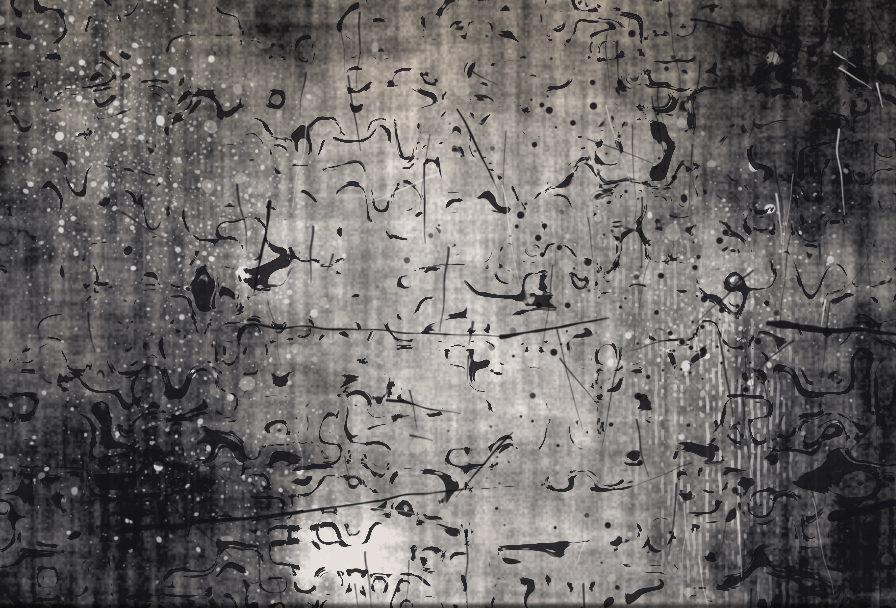
This texture is drawn by a Shadertoy shader. Its source:

```glsl
const vec3 INK = vec3(.075, .072, .09);
const vec3 CHALK = vec3(.90, .89, .89);
const vec3 CREAM = vec3(.79, .76, .72);
const float GRAIN = .13;
const float STREAKS = .34;
const float BLOTCHES = .38;
const int SCRATCHES = 110;
const int STROKES = 12;

// Ink strokes: start and end as fractions of the canvas
const vec4 ENDS[STROKES] = vec4[STROKES](
  vec4(.28, .465, .57, .448), vec4(.56, .448, .68, .475),
  vec4(.28, .145, .53, .2), vec4(.86, .465, 1.01, .45),
  vec4(.512, .82, .555, .685), vec4(.57, .285, .508, .185),
  vec4(.93, .15, 1.01, .175), vec4(.475, .73, .473, .6),
  vec4(.43, .342, .512, .318), vec4(.13, .125, .34, .16),
  vec4(.77, .97, .97, .89), vec4(.302, .67, .285, .52));
const float WIDTHS[STROKES] = float[STROKES](
  .0017, .003, .0022, .006, .002, .0016, .009, .0016, .002, .005, .0022, .003);

float hash(vec2 p) {
  vec3 q = fract(p.xyx * vec3(.1031, .103, .0973));
  q += dot(q, q.yzx + 33.33);
  return fract((q.x + q.y) * q.z);
}

float noise(vec2 p) {
  vec2 i = floor(p), f = fract(p);
  f = f * f * (3. - 2. * f);
  return mix(mix(hash(i), hash(i + vec2(1, 0)), f.x),
             mix(hash(i + vec2(0, 1)), hash(i + vec2(1, 1)), f.x), f.y);
}

float fbm(vec2 p) {
  float sum = 0., gain = .53;
  for (int i = 0; i < 4; i++) {
    sum += gain * noise(p);
    p = mat2(1.9, .3, -.3, 1.9) * p + 17.3;
    gain *= .5;
  }
  return sum;
}

float blob(vec2 uv, float x, float y, float rx, float ry) {
  vec2 d = (uv - vec2(x, y)) / vec2(rx, ry);
  return exp(-dot(d, d));
}

// Broad light and dark areas
float tone(vec2 uv) {
  float t = .27 + .36 * smoothstep(.16, .42, uv.x) * (1. - smoothstep(.64, .86, uv.x));
  t += .20 * blob(uv, .11, .82, .09, .16) + .20 * blob(uv, .50, .61, .06, .13);
  t += .13 * blob(uv, .26, .60, .10, .14) + .42 * blob(uv, .39, .09, .06, .07);
  t += .20 * blob(uv, .80, .50, .08, .13) + .15 * blob(uv, .79, .22, .05, .18);
  t += .13 * blob(uv, .04, .47, .09, .13) + .08 * blob(uv, .93, .55, .08, .10);
  t += .08 * blob(uv, .55, .38, .15, .13) - .24 * blob(uv, .33, .95, .06, .08);
  t -= .18 * blob(uv, .26, .18, .16, .09) + .10 * blob(uv, .93, .18, .13, .25);
  t -= .08 * blob(uv, .08, .16, .20, .20) + .11 * blob(uv, .55, 1., .22, .13);
  return t - .07 * blob(uv, .91, .90, .15, .15);
}

// One dot of random size per cell, kept where density allows
float dots(vec2 p, float scale, float seed, float density, float px) {
  vec2 g = mat2(.88, .47, -.47, .88) * p * scale + seed;
  vec2 id = floor(g);
  vec2 center = .33 + .34 * vec2(hash(id + 1.7), hash(id + 8.1));
  float size = mix(.08, .32, pow(hash(id + 4.6), 2.)), edge = scale * px;
  float keep = smoothstep(0., .06, density - hash(id + 12.9));
  return keep * (1. - smoothstep(size - edge, size + edge, length(fract(g) - center)));
}

// Vertical columns of broken beads
float drips(vec2 p) {
  float x = p.x * 95., column = floor(x);
  float across = abs(fract(x) - .5 + .3 * (noise(p * 60.) - .5));
  float bead = .6 * noise(vec2(column * 7.3, p.y * 110.)) + .5 * noise(vec2(column * 3.1, p.y * 9.));
  return smoothstep(.5, .72, bead) * (1. - smoothstep(.12, .34, across));
}

// Tapered segment
float line(vec2 p, vec2 a, vec2 b, float width, float px) {
  vec2 ab = b - a;
  float along = clamp(dot(p - a, ab) / dot(ab, ab), 0., 1.);
  float w = width * (1. - .6 * along);
  return (1. - smoothstep(w - px, w + px, length(p - a - ab * along))) * min(1., w / px + .25);
}

void mainImage(out vec4 fragColor, in vec2 fragCoord) {
  vec2 uv = fragCoord / iResolution.xy, p = fragCoord / iResolution.y;
  float aspect = iResolution.x / iResolution.y, px = 1. / iResolution.y;
  vec2 wobble = vec2(noise(p * 24.), noise(p * 24. + 50.)) - .5;
  vec2 bent = p + .008 * wobble;

  // Weathered ground
  float light = tone(uv + .04 * wobble);
  light += BLOTCHES * (fbm(p * 9. + wobble) - .5) + STREAKS * (fbm(p * vec2(75, 7)) - .5);
  light += .18 * (fbm(p * vec2(9, 90)) - .5) + GRAIN * (noise(p * 230.) - .5);
  light = clamp(light, .09, .88);
  vec3 color = light * mix(vec3(.98, .97, 1.05), vec3(1.02, .99, .97), smoothstep(.1, .5, light));
  color *= mix(vec3(1), vec3(1.04, 1, .94), smoothstep(.6, 1., uv.y));

  // Pale stains, chalk spatter and drips
  float stains = .38 * blob(uv, .5, .45, .22, .4) + .06;
  color = mix(color, CREAM, .5 * dots(p + .012 * wobble, 24., 3., stains, px));
  float spatter = .75 * blob(uv, .12, .79, .10, .20) + .6 * blob(uv, .26, .60, .09, .16)
    + .65 * blob(uv, .36, .08, .08, .09) + .5 * blob(uv, .80, .50, .12, .16)
    + .35 * blob(uv, .20, .25, .16, .12);
  for (float k = 0.; k < 4.; k++) {
    float mark = dots(bent, 38. + 27. * k, 11. + 19. * k, spatter * (.22 + .15 * k) + .03, px);
    color = mix(color, CHALK, mark * (.85 - .12 * k));
  }
  float wet = blob(uv, .80, .27, .10, .28) + .4 * blob(uv, .64, .63, .11, .18) + .35 * spatter;
  color = mix(color, CHALK, .62 * drips(p) * min(wet, 1.));
  float drop = length(bent - vec2(.272 * aspect, .552));
  color = mix(color, CHALK, .85 * (1. - smoothstep(.012 - px, .012 + px, drop)));

  // Ragged ink patches and black drops
  float inked = blob(uv, .17, .17, .18, .12) + blob(uv, .30, .57, .035, .07)
    + .8 * blob(uv, .23, .51, .04, .04) + .8 * blob(uv, .92, .20, .12, .22)
    + .7 * blob(uv, .88, .88, .15, .16);
  float rag = fbm(p * vec2(22, 48) + 5. * wobble) + .13 * min(inked, 1.);
  color = mix(color, INK, .85 * smoothstep(.66, .71, rag));
  float black = .6 * blob(uv, .79, .42, .06, .05) + .2 * blob(uv, .68, .60, .15, .45) + .02;
  color = mix(color, INK, .9 * dots(p, 52., 71., black, px));

  // Random scratches, mostly upright
  for (int i = 0; i < SCRATCHES; i++) {
    vec2 id = vec2(float(i) * 3.7, 9);
    vec2 start = vec2(aspect * sqrt(hash(id)), hash(id + 5.3));
    float turn = (hash(id + 9.1) - .5) * (i % 4 == 0 ? 3. : .5);
    vec2 stop = start + mix(.03, .17, hash(id + 13.7)) * vec2(sin(turn), -cos(turn));
    float mark = line(bent, start, stop, mix(.0006, .002, hash(id + 21.1)), px);
    color = mix(color, i % 5 == 0 ? CHALK : INK, .72 * mark);
  }

  // Main brush strokes
  vec4 span = vec4(aspect, 1, aspect, 1);
  for (int i = 0; i < STROKES; i++) {
    vec4 ends = ENDS[i] * span;
    float width = WIDTHS[i] * (.5 + noise(p * 45. + float(i)));
    color = mix(color, INK, .92 * line(bent, ends.xy, ends.zw, width, px));
  }
  color *= mix(.45, 1., smoothstep(.002, .012, uv.y));
  fragColor = vec4(clamp(color, 0., 1.), 1);
}
```
